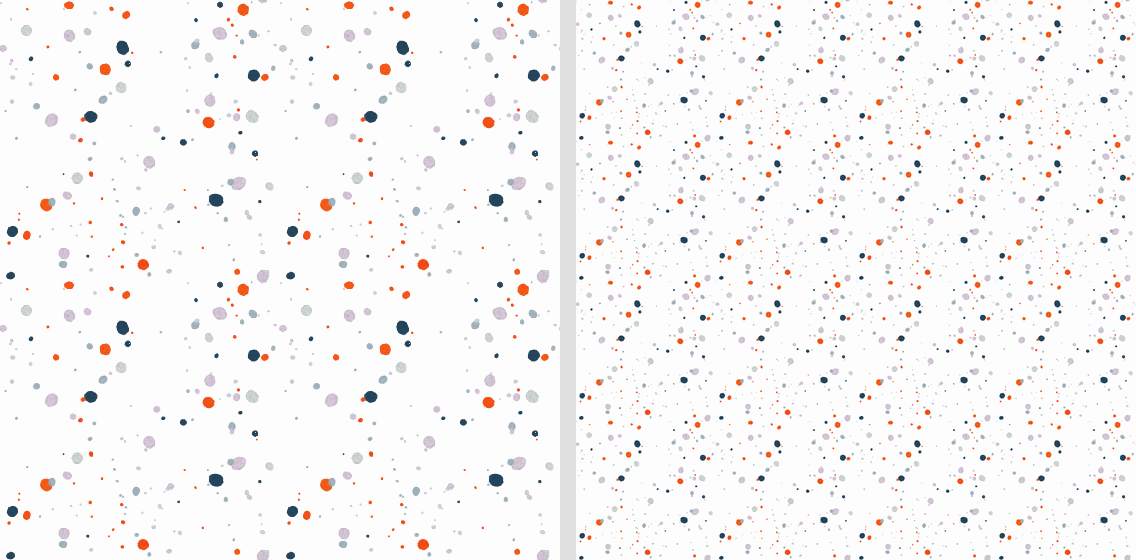
Left, the tile; right, the same tile 2 across and 2 down.
A three.js fragment shader for this pattern:

```glsl
// Scattered ink and watercolour dots on white, in a square tile repeated two by two.
// Four wrapped, jittered grids (large, medium, small, specks) place the dots by hash;
// soft density clouds thin out the large dots and gather the specks.

varying vec2 vUv;

#define REPEATS 2.0
#define SOFT 0.0022
#define JITTER 0.9
#define ROUGH 0.16
#define MOTTLE 0.12
#define PAPER vec3(0.992)
#define NAVY vec3(0.14, 0.27, 0.36)
#define RED vec3(0.95, 0.27, 0.09)
#define BLUE vec3(0.60, 0.68, 0.72)
#define LILAC vec3(0.81, 0.75, 0.82)
#define GREY vec3(0.79, 0.81, 0.81)

vec3 hash3(vec2 p) {
  vec3 q = fract(p.xyx * vec3(0.1031, 0.1030, 0.0973));
  q += dot(q, q.yzx + 33.33);
  return fract((q.xxy + q.yzz) * q.zyx);
}

float noise(vec2 p) {
  vec2 i = floor(p), f = fract(p);
  f *= f * (3.0 - 2.0 * f);
  float low = mix(hash3(i).x, hash3(i + vec2(1.0, 0.0)).x, f.x);
  float high = mix(hash3(i + vec2(0.0, 1.0)).x, hash3(i + 1.0).x, f.x);
  return mix(low, high, f.y);
}

// Wrapped soft ellipse of density
float cloud(vec2 p, vec2 centre, vec2 size) {
  vec2 d = (fract(p - centre + 0.5) - 0.5) / size;
  return exp(-dot(d, d));
}

float crowding(vec2 p) {
  return min(1.0, cloud(p, vec2(0.48, 0.20), vec2(0.24, 0.15))
                + cloud(p, vec2(0.03, 0.85), vec2(0.10, 0.12)));
}

// Picks a pigment from cumulative shares: navy, red, blue, lilac, then grey
vec3 pigment(float t, vec4 shares) {
  if (t < shares.x) return NAVY;
  if (t < shares.y) return RED;
  if (t < shares.z) return BLUE;
  return t < shares.w ? LILAC : GREY;
}

// One dot with rough outline, mottled body, rim on pale paint, chip in solid paint
vec3 paintDot(vec3 under, vec2 d, float radius, vec3 ink, vec3 rnd) {
  float angle = 6.2832 * rnd.z;
  float c = cos(angle), s = sin(angle);
  vec2 q = mat2(c, -s, s, c) * d / radius;
  q *= vec2(1.0 + 0.14 * rnd.x, 1.0 - 0.10 * rnd.x);
  vec2 grain = q + 40.0 * rnd.xy;
  float dist = length(q) - 1.0 + ROUGH * (noise(grain * 3.0) - 0.5);
  float cover = 1.0 - smoothstep(-SOFT, SOFT, dist * radius);

  float pale = step(0.5, ink.b);
  float rim = smoothstep(-0.35, 0.0, dist);
  vec3 body = ink * (1.0 + MOTTLE * (noise(grain * 4.5) - 0.5) - 0.05 * pale * rim);
  float chip = 1.0 - smoothstep(0.10, 0.24, length(q - vec2(0.45, 0.15)));
  body = mix(body, PAPER, 0.8 * chip * (1.0 - pale) * step(rnd.y, 0.18));
  return mix(under, body, cover * mix(1.0, 0.93, pale));
}

// One wrapped grid of n by n cells; presence runs from open to crowded areas
vec3 scatter(vec3 col, vec2 p, float n, vec2 radii, vec2 presence, vec4 shares, float seed) {
  for (int j = -1; j <= 1; j++) {
    for (int i = -1; i <= 1; i++) {
      vec2 cell = floor(p * n) + vec2(float(i), float(j));
      vec2 id = mod(cell, n);
      vec3 a = hash3(id + seed);
      vec3 b = hash3(id + seed + 71.0);
      vec2 centre = (cell + 0.5 + JITTER * (a.xy - 0.5)) / n;
      float radius = mix(radii.x, radii.y, b.y);
      vec2 d = p - centre;
      if (length(d) > 1.4 * radius + SOFT) continue;
      if (a.z > mix(presence.x, presence.y, crowding(centre))) continue;

      // Each share of the palette falls evenly over the rows and columns
      float t = (mod(3.0 * id.x + id.y, n) + b.x) / n;
      vec3 ink = pigment(t, shares);
      ink.g += 0.08 * b.z * step(0.9, ink.r);
      col = paintDot(col, d, radius, ink, b.yzx);
    }
  }
  return col;
}

void main() {
  vec2 p = fract(vUv * REPEATS);
  vec3 col = PAPER;
  // Large blots
  col = scatter(col, p, 5.0, vec2(0.019, 0.026), vec2(1.0, 0.25),
                vec4(0.2, 0.4, 0.4, 0.8), 11.0);
  // Medium drops
  col = scatter(col, p, 7.0, vec2(0.010, 0.016), vec2(0.65, 0.45),
                vec4(0.2, 0.43, 0.65, 0.9), 137.0);
  // Small drops
  col = scatter(col, p, 13.0, vec2(0.005, 0.009), vec2(0.32, 0.5),
                vec4(0.1, 0.36, 0.56, 0.8), 293.0);
  // Specks
  col = scatter(col, p, 23.0, vec2(0.003, 0.005), vec2(0.05, 0.6),
                vec4(0.06, 0.4, 0.6, 0.82), 419.0);
  gl_FragColor = vec4(col, 1.0);
}
```
